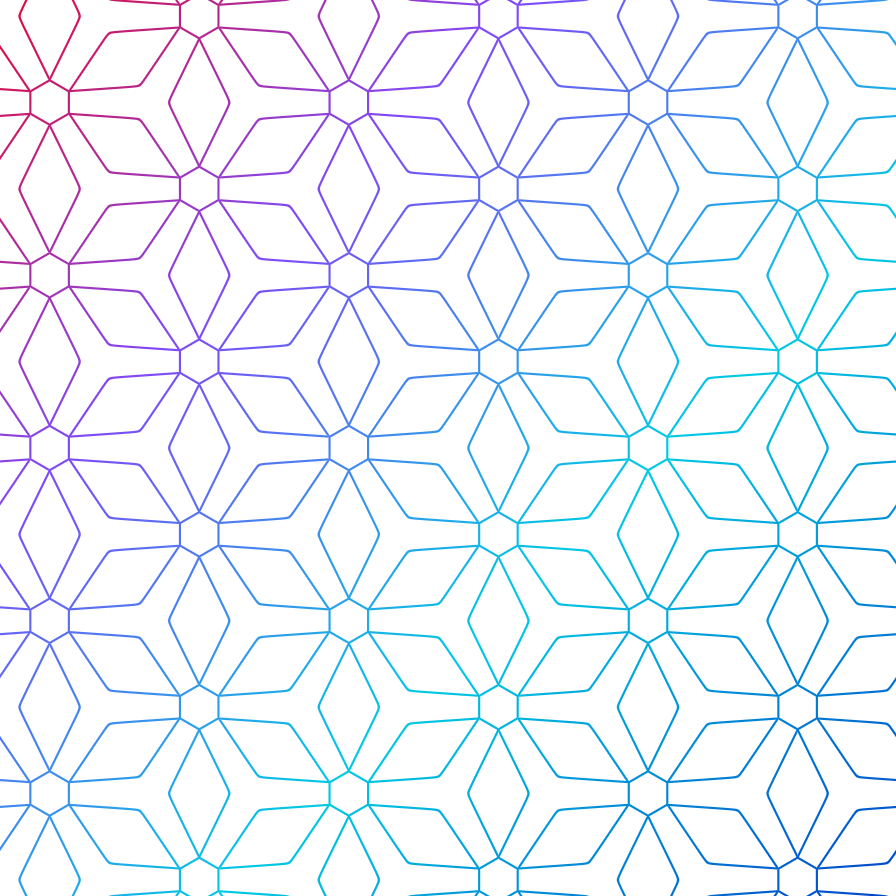
This pattern is drawn by a three.js fragment shader. Its source:

```glsl
// Outlined six-petal flowers on a triangular lattice, drawn in thin lines on white.
// Each point is folded into a 30 degree wedge around its nearest flower centre, where
// one hexagon side and one rhombus side suffice; a diagonal gradient tints the lines.

varying vec2 vUv;

const float SPACING = 0.1928; // distance between neighbouring flower centres

// Offset from the nearest centre of the triangular lattice.
vec2 nearestCentre(vec2 p) {
  vec2 cell = SPACING * vec2(sqrt(3.0), 1.0);
  vec2 a = mod(p + 0.5 * cell, cell) - 0.5 * cell;
  vec2 b = mod(p, cell) - 0.5 * cell;
  return dot(a, a) < dot(b, b) ? a : b;
}

// Sixfold mirror symmetry: folds into the wedge to the right of the +y axis.
vec2 foldWedge(vec2 p) {
  vec2 mirror = vec2(0.5 * sqrt(3.0), -0.5);
  p = abs(p);
  p -= 2.0 * max(dot(p, mirror), 0.0) * mirror;
  return vec2(abs(p.x), p.y);
}

float segmentDistance(vec2 p, vec2 a, vec2 b) {
  vec2 ab = b - a;
  return length(p - a - ab * clamp(dot(p - a, ab) / dot(ab, ab), 0.0, 1.0));
}

float hexagonLine(vec2 p) {
  return abs(dot(p, vec2(0.5, 0.5 * sqrt(3.0))) - 0.0215);
}

// Rhombus between two centres, its wide corners softened by a smooth abs.
float rhombusLine(vec2 p) {
  float along = length(vec2(0.5 * SPACING - p.y, 0.0026));
  return segmentDistance(vec2(p.x, along), vec2(0.0348, 0.0), vec2(0.0, 0.0711));
}

// Red, violet, cyan, blue from the upper left to the lower right.
vec3 lineColour(vec2 uv) {
  float t = 0.5 * (uv.x + 1.0 - uv.y);
  vec3 colour = mix(vec3(0.88, 0.04, 0.22), vec3(0.50, 0.29, 0.97), clamp(t / 0.29, 0.0, 1.0));
  colour = mix(colour, vec3(0.0, 0.79, 0.89), clamp((t - 0.29) / 0.335, 0.0, 1.0));
  return mix(colour, vec3(0.0, 0.27, 0.79), clamp((t - 0.625) / 0.375, 0.0, 1.0));
}

void main() {
  vec2 p = foldWedge(nearestCentre(vUv - vec2(0.3893, 0.5)));
  float d = min(hexagonLine(p), rhombusLine(p));

  // Line coverage, smoothed over one pixel
  float ink = clamp((0.0012 - d) / fwidth(vUv.x) + 0.5, 0.0, 1.0);
  gl_FragColor = vec4(mix(vec3(1.0), lineColour(vUv), ink), 1.0);
}
```
